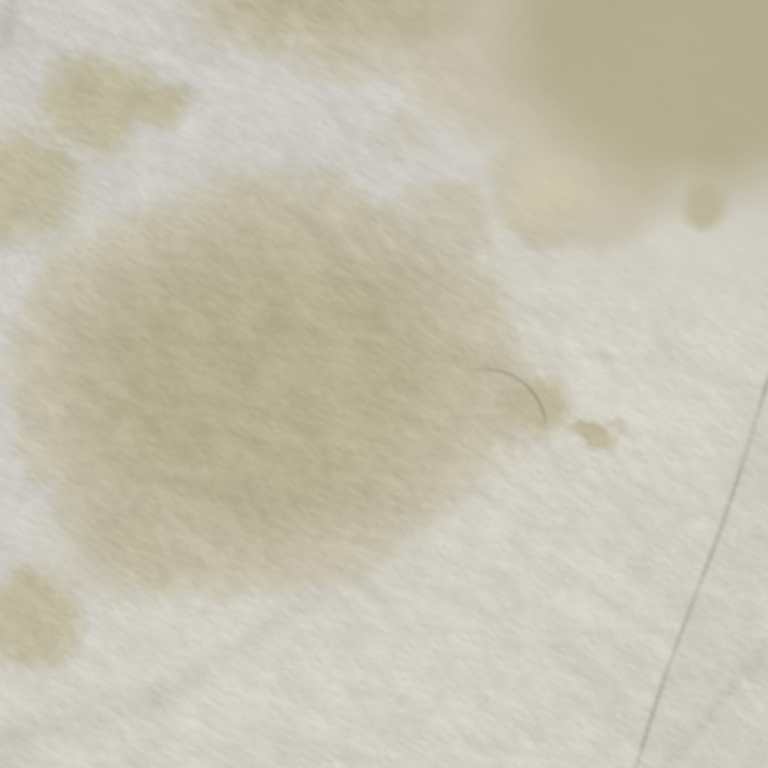
This texture is drawn by a Shadertoy shader. Its source:

```glsl
// Soft ochre stains on creased, fibrous off-white paper with a stray hair.

const vec3 PAPER_COOL = vec3(0.798, 0.794, 0.770);
const vec3 PAPER_WARM = vec3(0.820, 0.810, 0.768);
const vec3 STAIN_PALE = vec3(0.772, 0.744, 0.668);
const vec3 STAIN_DEEP = vec3(0.712, 0.680, 0.566);
const vec3 SPOT_OCHRE = vec3(0.738, 0.710, 0.598);

float hash(vec2 p) {
    return fract(sin(dot(p, vec2(127.1, 311.7))) * 43758.5453);
}

float noise(vec2 p) {
    vec2 i = floor(p), f = fract(p);
    f = f * f * (3.0 - 2.0 * f);
    return mix(mix(hash(i), hash(i + vec2(1, 0)), f.x),
               mix(hash(i + vec2(0, 1)), hash(i + vec2(1, 1)), f.x), f.y);
}

float fbm(vec2 p) {
    float sum = 0.0, amp = 0.5;
    for (int i = 0; i < 4; i++) {
        sum += amp * noise(p);
        p = mat2(1.6, 1.2, -1.2, 1.6) * p + 7.3;
        amp *= 0.5;
    }
    return sum / 0.9375;
}

mat2 rotation(float angle) {
    float c = cos(angle), s = sin(angle);
    return mat2(c, s, -s, c);
}

// Elliptical blot; softness is a fraction of the radius.
float blot(vec2 p, vec2 center, vec2 radius, float softness) {
    float d = length((p - center) / radius);
    return 1.0 - smoothstep(1.0 - softness, 1.0 + softness, d);
}

float segmentDistance(vec2 p, vec2 a, vec2 b) {
    vec2 ab = b - a;
    return length(p - a - ab * clamp(dot(p - a, ab) / dot(ab, ab), 0.0, 1.0));
}

float crease(vec2 p, vec2 a, vec2 b, float width) {
    float d = segmentDistance(p, a, b) / width;
    return exp(-d * d);
}

// Thin arc fading out at both ends of its angular range.
float hair(vec2 p, vec2 center, float radius, float width) {
    vec2 q = p - center;
    float angle = atan(q.y, q.x);
    float d = (length(q) - radius) / width;
    return exp(-d * d) * smoothstep(-0.05, 0.35, angle)
         * (1.0 - smoothstep(1.2, 1.95, angle));
}

// Small blots: center.xy, radius.zw.
float smallSpots(vec2 p) {
    vec4 spots[7] = vec4[7](
        vec4(0.135, 0.868, 0.074, 0.068), vec4(0.205, 0.860, 0.046, 0.030),
        vec4(0.020, 0.757, 0.080, 0.076), vec4(0.043, 0.192, 0.064, 0.066),
        vec4(0.690, 0.472, 0.044, 0.036), vec4(0.768, 0.443, 0.040, 0.019),
        vec4(0.912, 0.736, 0.030, 0.027));
    float cover = 0.0;
    for (int i = 0; i < 7; i++)
        cover = max(cover, blot(p, spots[i].xy, spots[i].zw, 0.42));
    return cover;
}

float paleStain(vec2 p) {
    float cover = blot(p, vec2(0.340, 0.500), vec2(0.335, 0.272), 0.10);
    cover = max(cover, blot(p, vec2(0.520, 1.010), vec2(0.280, 0.125), 0.20));
    cover = max(cover, blot(p, vec2(0.700, 0.920), vec2(0.200, 0.120), 0.20));
    cover = max(cover, blot(p, vec2(0.750, 0.765), vec2(0.115, 0.090), 0.20));
    cover = max(cover, 0.85 * blot(p, vec2(0.570, 0.715), vec2(0.070, 0.048), 0.35));
    return max(cover, 0.55 * blot(p, vec2(0.515, 0.822), vec2(0.032, 0.028), 0.60));
}

float deepStain(vec2 p) {
    float cover = 0.90 * blot(p, vec2(0.345, 0.505), vec2(0.255, 0.195), 0.42);
    cover = max(cover, 0.50 * blot(p, vec2(0.165, 0.300), vec2(0.090, 0.060), 0.65));
    cover = max(cover, 0.75 * blot(p, vec2(0.440, 1.010), vec2(0.150, 0.075), 0.45));
    return max(cover, blot(p, vec2(0.930, 0.970), vec2(0.260, 0.215), 0.28));
}

void mainImage(out vec4 fragColor, in vec2 fragCoord) {
    vec2 uv = fragCoord / iResolution.xy;
    vec2 fibre = rotation(0.55) * uv;
    float blurred = blot(uv, vec2(0.95, 0.95), vec2(0.38, 0.32), 0.4);

    // Ragged outlines from three scales of warping
    vec2 broad = vec2(fbm(uv * 7.0), fbm(uv * 7.0 + 31.0)) - 0.5;
    vec2 fine = vec2(fbm(uv * 28.0 + 5.0), fbm(uv * 28.0 + 57.0)) - 0.5;
    float fray = noise(fibre * vec2(55.0, 130.0) + 17.0) - 0.5;
    vec2 p = uv + 0.050 * broad + (1.0 - 0.7 * blurred) * (0.036 * fine + 0.010 * fray);

    // Paper tone, warmer towards the lower right
    float warmth = smoothstep(-0.25, 0.45, uv.x - uv.y + 0.25);
    vec3 color = mix(PAPER_COOL, PAPER_WARM, warmth);

    // Stains
    color = mix(color, STAIN_PALE, 0.92 * paleStain(p));
    color = mix(color, SPOT_OCHRE, 0.88 * smallSpots(p));
    color = mix(color, STAIN_DEEP, deepStain(p));
    color += vec3(0.018, 0.014, -0.012) * blot(p, vec2(0.725, 0.745), vec2(0.045, 0.035), 0.8);

    // Slanted fibres, blurred out in the upper right corner
    float sharpness = 1.0 - 0.85 * blurred;
    color += sharpness * 0.062 * (fbm(fibre * vec2(26.0, 60.0)) - 0.5);
    color += sharpness * 0.034 * (noise(fibre * vec2(75.0, 190.0)) - 0.5);
    color += sharpness * 0.018 * (noise(fibre * vec2(190.0, 330.0) + 9.0) - 0.5);
    color += 0.034 * (fbm(uv * 9.0 + 80.0) - 0.5);

    // Creases and the flap beyond the long fold
    float fold = uv.x - 0.828 - 0.345 * uv.y + 0.003 * sin(uv.y * 14.0);
    float foldDepth = 0.055 + 0.060 * noise(vec2(uv.y * 22.0, 3.0));
    color -= 0.012 * smoothstep(-0.004, 0.012, fold);
    color -= foldDepth * exp(-pow(fold / 0.0042, 2.0));
    color -= 0.028 * crease(uv, vec2(0.870, 0.0), vec2(1.0, 0.167), 0.010);
    color -= 0.024 * crease(uv, vec2(0.200, 0.085), vec2(0.410, 0.225), 0.016);
    color -= 0.024 * crease(uv, vec2(0.0, 0.040), vec2(0.200, 0.085), 0.024);
    color -= 0.040 * crease(uv, vec2(0.005, 0.940), vec2(0.015, 1.0), 0.012);

    // Stray hair
    color -= 0.080 * hair(uv, vec2(0.632, 0.440), 0.079, 0.0028);

    fragColor = vec4(clamp(color, 0.0, 1.0), 1.0);
}
```
